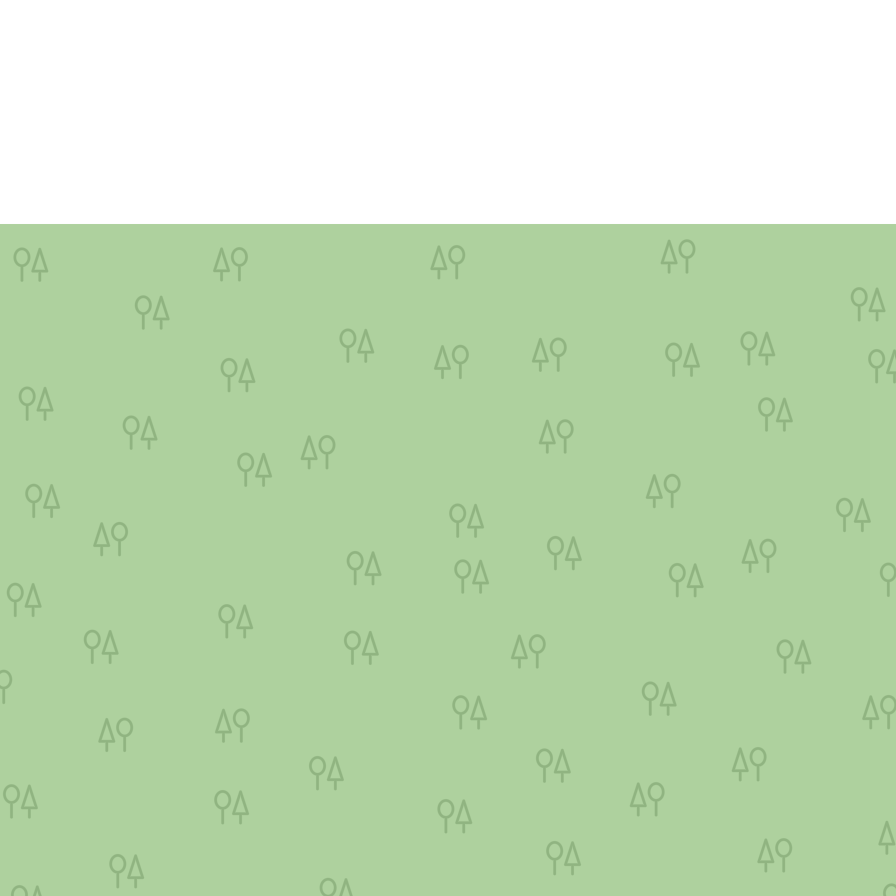
Write a Shadertoy shader that draws this pattern.

```glsl
// Pale green field of scattered outlined tree pairs beneath a plain white band.

vec2 hash2(vec2 cell) {
    vec2 s = vec2(dot(cell, vec2(127.1, 311.7)), dot(cell, vec2(269.5, 183.3)));
    return fract(sin(s) * 43758.545);
}

float segmentDist(vec2 p, vec2 a, vec2 b) {
    vec2 pa = p - a, ba = b - a;
    return length(pa - ba * clamp(dot(pa, ba) / dot(ba, ba), 0.0, 1.0));
}

// Approximate distance to an ellipse outline
float ellipseDist(vec2 p, vec2 radii) {
    float k = length(p / radii);
    return abs(k * (k - 1.0)) / max(length(p / (radii * radii)), 0.001);
}

// Oval crown on a long trunk
float roundTree(vec2 p) {
    float crown = ellipseDist(p - vec2(0.0, 0.42), vec2(0.42, 0.50));
    return min(crown, segmentDist(p, vec2(0.0, -0.08), vec2(0.0, -0.95)));
}

// Narrow triangular crown on a short trunk
float pineTree(vec2 p) {
    p.x = abs(p.x);
    float side = segmentDist(p, vec2(0.0, 0.90), vec2(0.42, -0.40));
    float base = segmentDist(p, vec2(0.0, -0.40), vec2(0.42, -0.40));
    float trunk = segmentDist(p, vec2(0.0, -0.40), vec2(0.0, -0.95));
    return min(side, min(base, trunk));
}

void mainImage(out vec4 fragColor, in vec2 fragCoord) {
    vec2 uv = fragCoord / iResolution.y;
    float pixel = 1.0 / iResolution.y;
    float horizon = 0.75;

    // Jittered grid hung from the horizon, odd columns lowered by half a cell
    vec2 grid = (uv - vec2(0.0, horizon)) / 0.12 + vec2(0.35, 0.0);
    float stagger = 0.5 * mod(floor(grid.x), 2.0);
    grid.y += stagger;
    vec2 cell = floor(grid);
    vec2 jitter = (hash2(cell) - 0.5) * 0.54;
    float iconSize = 0.0188;
    vec2 p = (grid - cell - 0.5 - jitter) * 0.12 / iconSize;

    // Some pairs are mirrored
    if (hash2(cell + 37.0).x < 0.31) p.x = -p.x;
    float d = min(roundTree(p + vec2(0.53, 0.0)), pineTree(p - vec2(0.53, 0.0)));
    float edge = 0.8 * pixel / iconSize;
    float ink = 1.0 - smoothstep(-edge, edge, d - 0.082);
    ink *= 1.0 - step(0.0, cell.y);

    vec3 grass = vec3(0.682, 0.820, 0.620);
    vec3 treeLine = vec3(0.565, 0.705, 0.505);
    vec3 color = mix(grass, treeLine, ink);
    float sky = smoothstep(-0.6 * pixel, 0.6 * pixel, uv.y - horizon);
    fragColor = vec4(mix(color, vec3(1.0), sky), 1.0);
}
```
